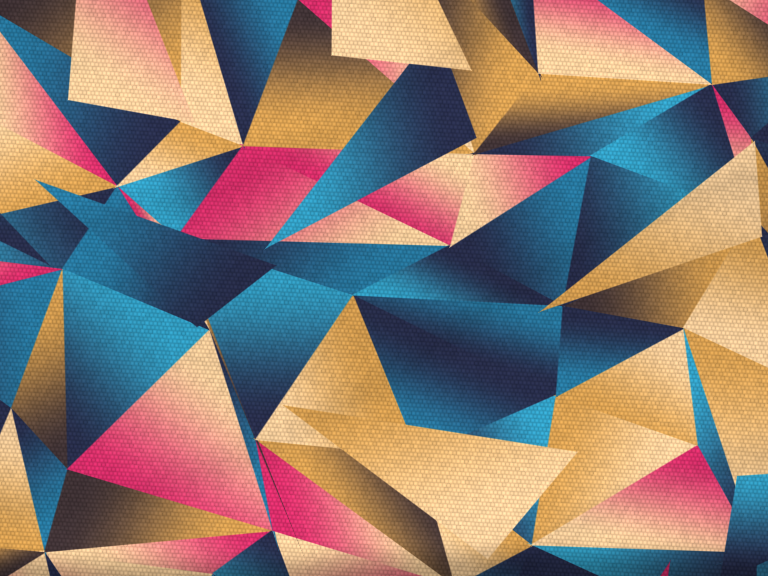
Write a Shadertoy shader that draws this texture.

```glsl
// Woven cloth printed with irregular triangles, each filled by a two-colour fade.
// A jittered lattice is split into triangles, long shards are laid on top,
// then a fine weave, soft folds and uneven light are applied.

const vec3 CREAM = vec3(0.92, 0.77, 0.58);
const vec3 GOLD  = vec3(0.80, 0.59, 0.30);
const vec3 UMBER = vec3(0.24, 0.19, 0.20);
const vec3 PINK  = vec3(0.80, 0.17, 0.39);
const vec3 CYAN  = vec3(0.19, 0.60, 0.74);
const vec3 BLUE  = vec3(0.13, 0.39, 0.54);
const vec3 NAVY  = vec3(0.15, 0.17, 0.28);

vec2 hash2(vec2 cell, float seed) {
    vec3 q = fract(vec3(cell.xyx + seed * 7.31) * vec3(0.1031, 0.1030, 0.0973));
    q += dot(q, q.yzx + 33.33);
    return fract((q.xx + q.yz) * q.zy);
}

mat2 rotation(float angle) {
    float c = cos(angle), s = sin(angle);
    return mat2(c, s, -s, c);
}

float cross2(vec2 a, vec2 b) { return a.x * b.y - a.y * b.x; }

// Distance inside one edge, positive on its left
float edgeDepth(vec2 p, vec2 a, vec2 b) {
    return cross2(b - a, p - a) / max(length(b - a), 1e-4);
}

// Positive inside the triangle for either winding
float triangleDepth(vec2 p, vec2 a, vec2 b, vec2 c) {
    float side = cross2(b - a, c - a) < 0.0 ? -1.0 : 1.0;
    return min(side * edgeDepth(p, a, b),
           min(side * edgeDepth(p, b, c), side * edgeDepth(p, c, a)));
}

// Two-colour fade; kind selects the colour family
vec3 dyeFade(float t, float kind) {
    if (kind < 0.27) return mix(NAVY, CYAN, t);
    if (kind < 0.47) return mix(NAVY, mix(BLUE, CYAN, 0.3), t);
    if (kind < 0.63) return mix(UMBER, GOLD, t);
    if (kind < 0.80) return mix(GOLD, CREAM, t);
    return mix(PINK, CREAM, t);
}

// Lay one faded triangle over the colour below
vec3 layTriangle(vec3 under, vec2 p, vec2 a, vec2 b, vec2 c,
                 float angle, float kind, float soft) {
    float cover = smoothstep(-soft, 0.0, triangleDepth(p, a, b, c));
    vec2 dir = vec2(cos(angle), sin(angle));
    vec3 reach = vec3(dot(a, dir), dot(b, dir), dot(c, dir));
    float low = min(reach.x, min(reach.y, reach.z));
    float high = max(reach.x, max(reach.y, reach.z));
    float t = smoothstep(0.08, 0.85, (dot(p, dir) - low) / max(high - low, 1e-3));
    return mix(under, dyeFade(t, kind), cover);
}

vec2 latticePoint(vec2 cell) {
    return cell + 0.5 + 0.84 * (hash2(cell, 1.0) - 0.5);
}

// Gap-free facets: every lattice cell gives two triangles
vec3 facets(vec2 p, float soft) {
    vec3 color = NAVY;
    vec2 base = floor(p);
    for (int j = -2; j <= 1; j++)
    for (int i = -2; i <= 1; i++) {
        vec2 cell = base + vec2(i, j);
        vec2 a = latticePoint(cell), b = latticePoint(cell + vec2(1, 0));
        vec2 c = latticePoint(cell + vec2(1, 1)), d = latticePoint(cell + vec2(0, 1));
        vec2 h = hash2(cell, 2.0), turn = 6.283 * hash2(cell, 3.0);
        float kind = fract(1.236 * cell.x + 0.755 * cell.y + 0.2 * h.x);
        float other = fract(kind + 0.618);
        if (h.y < 0.5) {
            color = layTriangle(color, p, a, b, c, turn.x, kind, soft);
            color = layTriangle(color, p, a, c, d, turn.y, other, soft);
        } else {
            color = layTriangle(color, p, a, b, d, turn.x, kind, soft);
            color = layTriangle(color, p, b, c, d, turn.y, other, soft);
        }
    }
    return color;
}

// Sparse long pointed triangles
vec3 shards(vec3 color, vec2 p, float soft) {
    vec2 base = floor(p);
    for (int j = -1; j <= 1; j++)
    for (int i = -1; i <= 1; i++) {
        vec2 cell = base + vec2(i, j);
        vec2 h = hash2(cell, 5.0), g = hash2(cell, 6.0);
        if (h.x > 0.65) continue;
        vec2 center = cell + 0.5 + 0.4 * (hash2(cell, 7.0) - 0.5);
        vec2 along = rotation(6.283 * h.y) * vec2(0.45 + 0.2 * g.x, 0.0);
        vec2 across = vec2(-along.y, along.x) * (0.28 + 0.22 * g.y);
        float kind = fract(0.618 * cell.x + 0.382 * cell.y + 0.3 * g.x);
        color = layTriangle(color, p, center - along, center + along + across,
                            center + 0.7 * along - across, 6.283 * g.y, kind, soft);
    }
    return color;
}

// Bricked thread bumps with a little variation per stitch
float weave(vec2 p, float threads) {
    vec2 q = rotation(0.06) * p * threads;
    q.x += 0.5 * mod(floor(q.y), 2.0);
    vec2 bump = sin(3.14159 * fract(q));
    return bump.x * bump.y - 0.4 + 0.5 * (hash2(floor(q), 9.0).x - 0.5);
}

// Broad light, shallow folds and a shaded lower hem
float clothLight(vec2 p) {
    float fold = sin(dot(p, vec2(4.0, -9.0)) + 1.3 * sin(3.0 * p.x + 1.0));
    float crease = pow(0.5 + 0.5 * sin(dot(p, vec2(-5.0, 13.0)) + sin(4.0 * p.x)), 24.0);
    float hem = mix(0.72, 1.0, smoothstep(0.0, 0.06, p.y + 0.01 * sin(5.0 * p.x)));
    float corner = smoothstep(0.7, 1.7, length(p - vec2(0.45, 0.5)));
    return (1.03 + 0.04 * fold - 0.06 * crease - 0.3 * corner) * hem;
}

void mainImage(out vec4 fragColor, in vec2 fragCoord) {
    vec2 p = fragCoord / iResolution.y;
    float soft = 0.0015 + 1.0 / iResolution.y;
    vec2 facetScale = vec2(3.9, 5.2);
    vec3 color = facets(rotation(0.45) * p * facetScale + 11.0, soft * 4.5);
    color = shards(color, p * 2.3 + 4.0, soft * 2.3);
    color *= clothLight(p);
    color *= 1.0 + 0.17 * weave(p, 140.0);
    color += 0.02 * weave(p + 0.37, 140.0);
    fragColor = vec4(clamp(color, 0.0, 1.0), 1.0);
}
```
